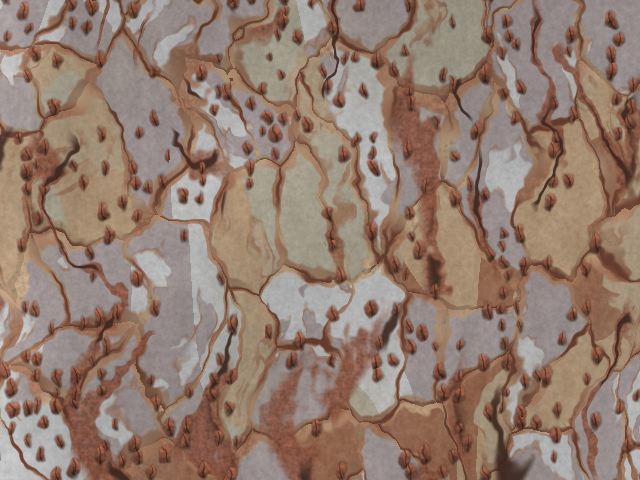
Write a Shadertoy shader that draws this texture.

```glsl
// Weathered tree bark: flaking plates, rusty rims, dark cracks and red-brown pustules

vec2 hash2(vec2 p) {
    vec3 q = fract(p.xyx * vec3(0.1031, 0.1030, 0.0973));
    q += dot(q, q.yzx + 33.33);
    return fract((q.xx + q.yz) * q.zy);
}

float corner(vec2 cell, vec2 f, vec2 o) {
    return dot(hash2(cell + o) * 2.0 - 1.0, f - o);
}

// Gradient noise, roughly -0.7 to 0.7
float noise(vec2 p) {
    p += 57.0;
    vec2 i = floor(p), f = p - i;
    vec2 u = f * f * f * (f * (f * 6.0 - 15.0) + 10.0);
    return mix(mix(corner(i, f, vec2(0, 0)), corner(i, f, vec2(1, 0)), u.x),
               mix(corner(i, f, vec2(0, 1)), corner(i, f, vec2(1, 1)), u.x), u.y);
}

float fbm(vec2 p) {
    float sum = 0.0, amp = 1.0;
    for (int i = 0; i < 4; i++) {
        sum += amp * noise(p);
        p = p * 2.03 + 7.1;
        amp *= 0.5;
    }
    return sum;
}

vec2 noise2(vec2 p) {
    return vec2(noise(p), noise(p + 31.7));
}

// Distance to the nearest plate border, with plate id and border direction
float plates(vec2 p, out vec2 id, out vec2 facing) {
    vec2 cell = floor(p), f = p - cell, nearest = vec2(0.0);
    float best = 9.0, edge = 9.0;
    for (int j = -1; j <= 1; j++)
    for (int i = -1; i <= 1; i++) {
        vec2 g = vec2(i, j), r = g + hash2(cell + g + 40.0) - f;
        if (dot(r, r) < best) { best = dot(r, r); nearest = r; id = cell + g; }
    }
    facing = vec2(0.0);
    for (int j = -2; j <= 2; j++)
    for (int i = -2; i <= 2; i++) {
        vec2 g = vec2(i, j), r = g + hash2(cell + g + 40.0) - f, d = r - nearest;
        if (dot(d, d) > 0.0001) {
            float e = dot(0.5 * (r + nearest), normalize(d));
            if (e < edge) { edge = e; facing = normalize(d); }
        }
    }
    return edge;
}

// Depth inside the nearest pustule; they gather in upright strings
float pustules(vec2 p, float density, out vec2 local) {
    vec2 cell = floor(p), f = p - cell;
    float depth = -1.0;
    local = vec2(0.0);
    for (int j = -1; j <= 1; j++)
    for (int i = -1; i <= 1; i++) {
        vec2 g = vec2(i, j), c = cell + g, h = hash2(c + 90.0);
        vec2 r = f - g - 0.5 - 0.65 * (hash2(c + 13.0) - 0.5);
        float present = step(h.x, density + 0.75 * noise(c * vec2(0.43, 0.11)));
        float d = present * (0.19 + 0.16 * h.y) - length(r * vec2(1.0, 0.6 + 0.35 * h.x));
        if (present > 0.5 && d > depth) { depth = d; local = r; }
    }
    return depth;
}

void mainImage(out vec4 fragColor, in vec2 fragCoord) {
    vec2 p = fragCoord / iResolution.y;
    float px = 1.0 / iResolution.y;

    vec3 mauve = vec3(0.585, 0.545, 0.545), pale = vec3(0.69, 0.69, 0.69);
    vec3 sage = vec3(0.62, 0.595, 0.53), ochre = vec3(0.65, 0.55, 0.44);
    vec3 rust = vec3(0.55, 0.385, 0.295), redBrown = vec3(0.46, 0.275, 0.21);
    vec3 crackDark = vec3(0.23, 0.15, 0.12);

    // Ragged plates, longer than wide
    vec2 q = p + 0.13 * noise2(p * 4.0) + 0.035 * noise2(p * 14.0) + 0.010 * noise2(p * 45.0);
    vec2 id, facing;
    float edge = plates(q * vec2(7.5, 4.4), id, facing);
    float exposed = noise(p * vec2(2.4, 1.3) + 3.3);
    float kind = hash2(id + 5.0).x + 0.55 * exposed;
    vec3 col = kind < 0.30 ? mauve : kind < 0.54 ? pale : kind < 0.72 ? sage : kind < 0.90 ? ochre : rust;
    col = mix(col, sage, 0.35 * smoothstep(0.0, 0.5, noise(p * vec2(5.0, 3.0) + 9.0)));

    // Thin flakes on top, with worn brown outlines
    float flake = fbm(q * vec2(8.0, 4.5) + 21.0) - 0.22;
    vec3 flakeColor = kind < 0.30 ? pale : kind < 0.54 ? mauve : mix(ochre, sage, 0.4);
    col = mix(col, flakeColor, smoothstep(-0.02, 0.02, flake));
    float outline = 1.0 - smoothstep(0.015, 0.06, abs(flake));
    col = mix(col, rust, 0.65 * outline * smoothstep(-0.2, 0.2, noise(p * 17.0)));

    // Fine crust
    float fine = noise(p * 75.0) + 0.8 * noise(p * 160.0);
    col += 0.05 * fine + 0.045 * fbm(p * vec2(22.0, 13.0));

    // Crumbling rims, lit from above, with shadow under the plates
    float width = max(0.015, 0.075 + 0.20 * noise(p * 7.0 + 14.0) + 0.05 * noise(p * 50.0));
    float rim = 1.0 - smoothstep(width * 0.65, width + 4.0 * px, edge);
    vec3 rimColor = mix(ochre, rust, smoothstep(-0.35, 0.25, noise(p * 11.0) + 0.4 * fine));
    col = mix(col, rimColor * (1.0 + 0.22 * fine + 0.10 * facing.y), 0.92 * rim);
    float gap = 1.0 - smoothstep(0.012, 0.035 + 4.0 * px, edge);
    col = mix(col, redBrown * 0.85, gap * smoothstep(-0.15, 0.2, noise(p * 9.0 + 50.0) - 0.12 * facing.y));

    // Upright seams: broken rusty crumbs around a dark split
    float seam = abs(noise(q * vec2(8.0, 1.5) + 70.0));
    float seamMask = smoothstep(0.02, 0.16, noise(p * vec2(6.0, 3.2) + 33.0));
    float crumbs = 1.0 - smoothstep(0.05, 0.09, seam + 0.07 * noise(p * vec2(45.0, 28.0)));
    col = mix(col, redBrown * (1.1 + 0.35 * fine), 0.85 * crumbs * seamMask);
    float split = 1.0 - smoothstep(0.012, 0.025 + 6.0 * px, seam);
    col = mix(col, crackDark, 0.9 * split * smoothstep(0.08, 0.2, noise(p * vec2(9.0, 4.0) + 61.0) + 0.1 * seamMask));

    // Pustules with a lit top, a slit and a soft shadow below
    vec2 local;
    float density = 0.24 - 0.35 * max(exposed, 0.0);
    float depth = pustules(p * 30.0 + 0.35 * noise2(p * 40.0), density, local);
    float soft = 45.0 * px;
    col *= 1.0 - 0.25 * smoothstep(-0.14, 0.03, depth);
    vec3 bump = redBrown * (1.08 + 0.9 * local.y + 0.4 * fine);
    bump *= 1.0 - 0.35 * (1.0 - smoothstep(0.02, 0.08, abs(local.x + 0.2 * local.y)));
    col = mix(col, bump, smoothstep(-soft, soft, depth));

    // Pale left flank and gentle broad shading
    col = mix(col, col * 1.08 + 0.02, 1.0 - smoothstep(0.0, 0.16, p.x));
    col *= 1.0 + 0.12 * noise(p * 2.5 + 80.0);
    fragColor = vec4(clamp(col, 0.0, 1.0), 1.0);
}
```
